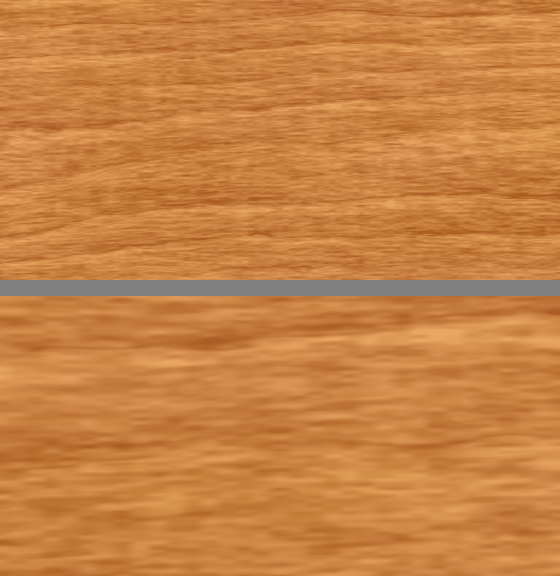
Top: the whole. Bottom: its middle third, enlarged.
Write a Shadertoy shader that draws this texture.

```glsl
// Flat-sawn orange wood: growth rings that sweep upwards to the right, each with
// a pale lower side and a dark upper side, under fine horizontal fibres and pores.
// Rings are the integer levels of a warped height; fibres are stretched noise.

#define DARK_WOOD     vec3(0.715, 0.415, 0.180)
#define LIGHT_WOOD    vec3(0.880, 0.610, 0.345)
#define BASE_TONE     0.50
#define RING_DENSITY  9.3
#define RING_CONTRAST 0.36
#define EDGE_WIDTH    0.08
#define FIBRE_DEPTH   0.62
#define GRAIN_DEPTH   0.46
#define PORE_DEPTH    0.26
#define CLOUD_DEPTH   0.34

float hash(vec2 p) {
    return fract(sin(dot(p, vec2(127.1, 311.7))) * 43758.5453);
}

// Smooth value noise in 0..1
float noise(vec2 p) {
    vec2 cell = floor(p), f = fract(p);
    f = f * f * (3.0 - 2.0 * f);
    float low = mix(hash(cell), hash(cell + vec2(1, 0)), f.x);
    float high = mix(hash(cell + vec2(0, 1)), hash(cell + vec2(1, 1)), f.x);
    return mix(low, high, f.y);
}

// Noise centred on zero
float wave(vec2 p) {
    return noise(p) - 0.5;
}

// How far the grain rises from the middle of the board, strongest at mid height
float grainLift(vec2 p) {
    float u = p.x * 0.5 - 0.5;
    float sweep = 1.4 * u - 1.2 * u * u;
    float w = p.y - 0.15 * sweep;
    float belly = smoothstep(0.0, 0.5, w) * (1.0 - smoothstep(0.48, 0.82, w));
    return (0.035 + 0.145 * belly) * sweep;
}

// Ring number as a continuous height, with one wide ring below the middle
float ringLevel(vec2 p, float lift, float fibre) {
    float y = p.y - lift;
    float level = RING_DENSITY * y - 1.3 * smoothstep(0.2, 0.58, y) - 0.45;
    level += 0.32 * wave(p * vec2(2.5, 4.0) + 7.0);
    level += 0.14 * wave(p * vec2(11.0, 22.0));
    return level + 0.12 * fibre;
}

// Tone offset of a ring: dark above its line, pale below it
float ringTone(float level, vec2 p) {
    float f = fract(level);
    float id = floor(level + 0.5);
    float strength = mix(0.6, 1.1, hash(vec2(id, 3.0)));
    strength *= 0.65 + 0.7 * noise(vec2(p.x * 3.0, id * 5.3));
    float late = -0.85 * exp(-6.0 * f);
    float early = smoothstep(0.45, 0.95, f);
    float tone = mix(late + early, -0.85, smoothstep(1.0 - EDGE_WIDTH, 1.0, f));
    float d = (level - id) / (0.6 * EDGE_WIDTH);
    return RING_CONTRAST * strength * (tone - 0.4 * exp(-d * d));
}

void mainImage(out vec4 fragColor, in vec2 fragCoord) {
    vec2 p = fragCoord / iResolution.y;
    float lift = grainLift(p);

    // Fibres follow the grain only in part
    vec2 q = vec2(p.x, p.y - 0.3 * lift);
    q.y += 0.008 * wave(p * vec2(6.0, 9.0));
    float fibre = wave(q * vec2(15.0, 135.0));
    float grain = wave(q * vec2(48.0, 210.0) + 31.0);

    // Short dark pores, gathered in loose patches
    float patches = smoothstep(0.25, 0.75, noise(q * vec2(3.0, 9.0) + 12.0));
    float pore = smoothstep(0.62, 0.88, noise(q * vec2(21.0, 125.0) + 57.0));

    // Broad clouds and soft bands along the board
    float cloud = wave(q * vec2(1.6, 6.0) + 3.0);
    cloud += 0.6 * wave(q * vec2(3.0, 28.0) + 19.0);

    float tone = BASE_TONE + ringTone(ringLevel(p, lift, fibre), p);
    tone += FIBRE_DEPTH * fibre + GRAIN_DEPTH * grain + CLOUD_DEPTH * cloud;
    tone -= PORE_DEPTH * pore * mix(0.35, 1.0, patches);
    tone += 0.04 * (1.0 - p.x) + 0.04;

    vec3 color = mix(DARK_WOOD, LIGHT_WOOD, clamp(tone, -0.25, 1.2));

    // Slight drift between yellow and pink wood
    float hue = wave(q * vec2(2.0, 7.0) + 41.0) + 0.6 * grain;
    color += vec3(0.008, -0.004, 0.028) * hue;
    fragColor = vec4(color, 1.0);
}
```
